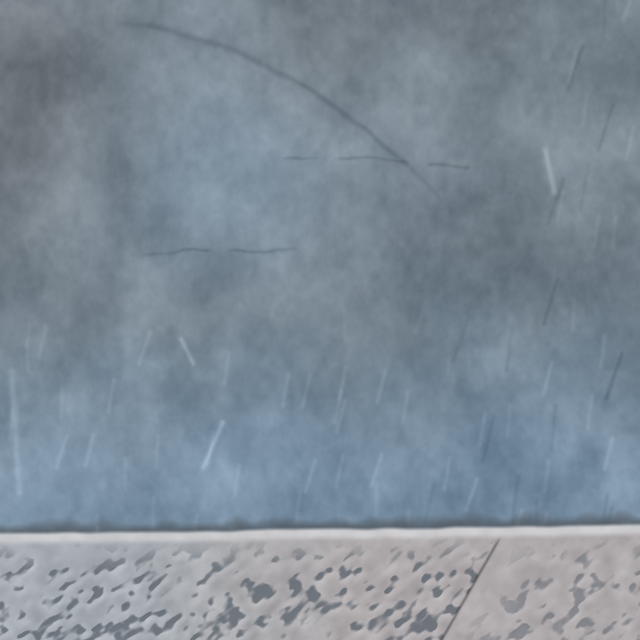
This texture is drawn by a Shadertoy shader. Its source:

```glsl
// A weathered blue-grey plaster wall above a pale, pitted stone ledge.
// Layered value noise and soft patches tint the wall; strokes add scratches,
// and stretched, thresholded noise carves slanted pits into the stone.

#define WALL_GREY vec3(0.475, 0.525, 0.565)
#define WALL_BLUE vec3(0.465, 0.560, 0.645)
#define WALL_WARM vec3(0.435, 0.455, 0.475)
#define STONE_COOL vec3(0.655, 0.680, 0.705)
#define STONE_WARM vec3(0.685, 0.665, 0.670)
#define PIT_COLOR vec3(0.365, 0.395, 0.430)
#define RIM_COLOR vec3(0.810, 0.810, 0.820)
#define MOTTLE 0.20
#define GRAIN 0.075
#define PIT_SCALE vec2(52.0, 98.0)

float hash(vec2 p) {
    vec3 q = fract(p.xyx * vec3(0.1031, 0.1030, 0.0973));
    q += dot(q, q.yzx + 33.33);
    return fract((q.x + q.y) * q.z);
}

float noise(vec2 p) {
    vec2 i = floor(p), f = fract(p);
    f = f * f * (3.0 - 2.0 * f);
    return mix(mix(hash(i), hash(i + vec2(1, 0)), f.x),
               mix(hash(i + vec2(0, 1)), hash(i + vec2(1, 1)), f.x), f.y);
}

float fbm(vec2 p) {
    float sum = 0.0, amp = 0.5;
    for (int i = 0; i < 5; i++) {
        sum += amp * noise(p);
        p = mat2(0.8, 0.6, -0.6, 0.8) * p * 2.03 + 17.3;
        amp *= 0.5;
    }
    return sum / 0.96875;
}

// Soft elliptical patch
float patchAt(vec2 p, vec2 center, vec2 radius) {
    vec2 d = (p - center) / radius;
    return exp(-dot(d, d));
}

// Soft line from a to b
float stroke(vec2 p, vec2 a, vec2 b, float width) {
    vec2 pa = p - a, ba = b - a;
    float d = length(pa - ba * clamp(dot(pa, ba) / dot(ba, ba), 0.0, 1.0));
    return exp(-d * d / (width * width));
}

// Short, near-vertical scuffs scattered over a jittered grid
float scuffs(vec2 p, vec2 grid) {
    vec2 cell = floor(p * grid);
    float sum = 0.0;
    for (int j = -1; j <= 1; j++)
    for (int i = -1; i <= 1; i++) {
        vec2 id = cell + vec2(i, j);
        float h = hash(id + 41.0);
        vec2 c = (id + vec2(hash(id + 3.0), hash(id + 9.0))) / grid;
        vec2 reach = vec2((h - 0.5) * 0.5, 0.7) * 0.45 / grid.y;
        sum += step(0.45, h) * h * stroke(p, c - reach, c + reach, 0.0035);
    }
    return sum;
}

vec3 wall(vec2 p) {
    vec2 warp = p + 0.035 * (vec2(fbm(p * 7.0), fbm(p * 7.0 + 31.0)) - 0.5);
    float blue = smoothstep(0.62, 0.20, p.y + 0.25 * (fbm(p * 5.0) - 0.5));
    blue = max(blue * 0.85, 0.45 * patchAt(warp, vec2(0.31, 0.74), vec2(0.22, 0.20)));
    vec3 c = mix(WALL_GREY, WALL_BLUE, blue);

    // Broad stains and pale areas
    float warm = patchAt(warp, vec2(0.03, 0.86), vec2(0.20, 0.26))
               + 0.55 * patchAt(warp, vec2(0.50, 0.95), vec2(0.14, 0.13))
               + 0.50 * patchAt(warp, vec2(0.76, 0.99), vec2(0.10, 0.10));
    c = mix(c, WALL_WARM, 0.75 * clamp(warm, 0.0, 1.0));
    float shade = 0.055 * patchAt(warp, vec2(0.30, 0.77), vec2(0.17, 0.20))
                + 0.045 * patchAt(warp, vec2(0.85, 0.83), vec2(0.10, 0.16))
                + 0.050 * patchAt(warp, vec2(0.96, 0.26), vec2(0.05, 0.08))
                + 0.030 * patchAt(warp, vec2(0.20, 0.27), vec2(0.25, 0.07))
                + 0.060 * patchAt(warp, vec2(0.42, 0.335), vec2(0.025, 0.02))
                - 0.055 * patchAt(warp, vec2(0.80, 0.61), vec2(0.13, 0.11))
                - 0.080 * patchAt(warp, vec2(0.78, 0.31), vec2(0.06, 0.09))
                - 0.080 * patchAt(warp, vec2(0.92, 0.285), vec2(0.025, 0.03))
                - 0.035 * patchAt(warp, vec2(0.18, 0.65), vec2(0.035, 0.40));

    // Mottling, fine grain and vertical drag marks
    shade += MOTTLE * (fbm(warp * 9.0) - 0.5);
    shade += GRAIN * (fbm(p * vec2(75.0, 58.0)) - 0.5);
    shade += 0.055 * (noise(warp * vec2(34.0, 8.0)) - 0.5) * smoothstep(0.65, 0.25, p.y);

    // Curved crack and fine horizontal lines
    float curve = p.y - 0.965 + 0.95 * (p.x - 0.15) * (p.x - 0.15);
    float span = smoothstep(0.16, 0.25, p.x) * smoothstep(0.73, 0.60, p.x);
    curve += 0.006 * (noise(p * 35.0) - 0.5);
    shade -= span * (0.065 * exp(-pow(curve / 0.006, 2.0)) + 0.02 * exp(-pow(curve / 0.025, 2.0)));
    float broken = smoothstep(0.25, 0.65, noise(p * vec2(35.0, 12.0)));
    shade -= 0.065 * broken * (stroke(warp, vec2(0.39, 0.746), vec2(0.73, 0.748), 0.003)
                             + stroke(warp, vec2(0.23, 0.603), vec2(0.46, 0.611), 0.003));

    // Pale scratches
    float pale = stroke(p, vec2(0.852, 0.765), vec2(0.866, 0.70), 0.005)
               + stroke(p, vec2(0.283, 0.47), vec2(0.302, 0.432), 0.004)
               + stroke(p, vec2(0.318, 0.27), vec2(0.348, 0.34), 0.004)
               + 0.7 * stroke(p, vec2(0.018, 0.42), vec2(0.030, 0.23), 0.006);
    float scuffZone = smoothstep(0.60, 0.40, p.y) + 0.8 * smoothstep(0.80, 0.90, p.x);
    shade += 0.10 * pale + 0.055 * min(scuffZone, 1.0) * scuffs(p, vec2(17.0, 13.0));
    shade -= 0.06 * min(scuffZone, 1.0) * scuffs(p + 5.37, vec2(11.0, 9.0)) * smoothstep(0.4, 0.9, p.x);
    return c + shade;
}

vec3 stone(vec2 p, float depth) {
    // The slanted joint separates the slabs
    float joint = p.x - 0.690 - 0.57 * p.y;
    float right = smoothstep(-0.002, 0.002, joint);
    vec3 c = mix(STONE_COOL, STONE_WARM, smoothstep(0.20, 0.65, p.x + 0.15 * fbm(p * 8.0)));
    c += 0.11 * (fbm(p * 38.0) - 0.5);

    // Pits with a lit lower edge
    vec2 q = mat2(0.80, -0.60, 0.60, 0.80) * p + 0.010 * fbm(p * 22.0);
    float relief = noise(q * PIT_SCALE) * 0.75 + 0.25 * noise(q * PIT_SCALE * 1.9 + 7.0);
    float lit = noise((q + vec2(0.001, 0.006)) * PIT_SCALE);
    float density = smoothstep(0.008, 0.065, depth);
    density *= mix(1.0, 0.70 * smoothstep(0.0, 0.11, joint), right);
    float pit = smoothstep(0.56, 0.77, relief) * density;
    c += 0.10 * (lit - 0.45) * density;
    c = mix(c, PIT_COLOR, 0.80 * pit);
    return c * (1.0 - 0.32 * exp(-pow(joint / 0.0028, 2.0)) * smoothstep(0.01, 0.03, depth));
}

void mainImage(out vec4 fragColor, in vec2 fragCoord) {
    vec2 p = fragCoord / iResolution.xy;
    float pixel = 1.0 / iResolution.y;
    float edge = 0.166 + 0.013 * p.x + 0.003 * (noise(vec2(p.x * 28.0, 2.0)) - 0.5);
    float height = p.y - edge;

    // Ragged contact shadow at the foot of the wall
    vec3 wallColor = wall(p);
    float ragged = 0.015 + 0.018 * noise(vec2(p.x * 38.0, 8.0));
    float shadow = smoothstep(ragged, 0.002, height) * (0.65 + 0.35 * fbm(p * 45.0));
    wallColor = mix(wallColor, vec3(0.30, 0.32, 0.34), 0.80 * shadow);

    // Worn bright rim along the ledge
    vec3 stoneColor = stone(p, -height);
    float rim = smoothstep(-0.021, -0.008, height);
    stoneColor = mix(stoneColor, RIM_COLOR + 0.08 * (fbm(p * 50.0) - 0.5), rim * 0.9);

    float blend = smoothstep(-0.0025 - pixel, 0.0025 + pixel, height);
    fragColor = vec4(clamp(mix(stoneColor, wallColor, blend), 0.0, 1.0), 1.0);
}
```
